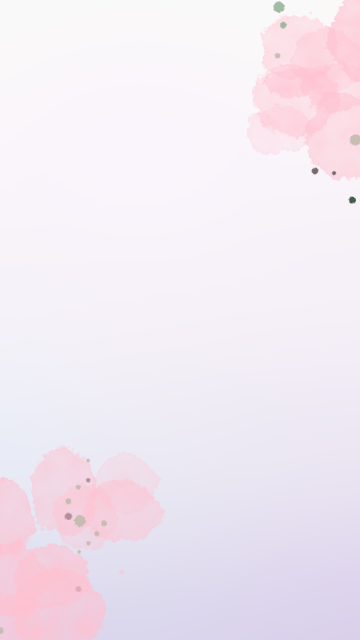
This background is drawn by a WebGL 2 fragment shader. Its source:

```glsl
#version 300 es
precision highp float;

uniform vec2 u_resolution;
out vec4 outColor;

// Lengths are in hundredths of the canvas width
#define CANVAS vec2(100.0, 177.78)
#define PINK vec3(1.0, 0.755, 0.815)
#define SAGE vec3(0.76, 0.73, 0.68)
#define MAUVE vec3(0.68, 0.53, 0.57)
#define EDGE_WARP 3.6
#define EDGE_FRAY 1.5
#define RIM_STRENGTH 0.10
#define GRAIN 0.38
#define SPATTER_COUNT 9

vec2 hash2(vec2 q) {
    vec3 h = fract(q.xyx * vec3(0.1031, 0.1030, 0.0973));
    h += dot(h, h.yzx + 33.33);
    return fract((h.xx + h.yz) * h.zy);
}

float gradientNoise(vec2 q) {
    vec2 i = floor(q), f = fract(q);
    vec2 u = f * f * f * (f * (f * 6.0 - 15.0) + 10.0);
    vec2 o = vec2(0.0, 1.0);
    float a = dot(hash2(i) * 2.0 - 1.0, f);
    float b = dot(hash2(i + o.yx) * 2.0 - 1.0, f - o.yx);
    float c = dot(hash2(i + o) * 2.0 - 1.0, f - o);
    float d = dot(hash2(i + 1.0) * 2.0 - 1.0, f - 1.0);
    return mix(mix(a, b, u.x), mix(c, d, u.x), u.y);
}

float fbm(vec2 q) {
    float sum = 0.0, amp = 0.6;
    for (int i = 0; i < 4; i++) {
        sum += amp * gradientNoise(q);
        q = mat2(1.6, 1.2, -1.2, 1.6) * q + 7.3;
        amp *= 0.5;
    }
    return sum;
}

// Pale paper: vertical blend with a rosy glow and cool lower corners
vec3 paper(vec2 uv) {
    float v = uv.y + 0.05 * (0.5 - uv.x);
    vec3 c = mix(vec3(0.85, 0.835, 0.925), vec3(0.92, 0.915, 0.953), smoothstep(-0.05, 0.31, v));
    c = mix(c, vec3(0.963, 0.945, 0.972), smoothstep(0.24, 0.54, v));
    c = mix(c, vec3(0.982, 0.978, 0.974), smoothstep(0.5, 0.97, v));
    float glow = exp(-dot((uv - vec2(0.38, 0.76)) / vec2(0.42, 0.17), (uv - vec2(0.38, 0.76)) / vec2(0.42, 0.17)));
    c = mix(c, vec3(0.982, 0.955, 0.99), 0.9 * glow);
    float cool = exp(-20.0 * dot(uv - vec2(0.0, 0.27), uv - vec2(0.0, 0.27)));
    c += cool * vec3(-0.015, 0.005, 0.008);
    float violet = exp(-7.0 * dot(uv - vec2(1.0, 0.0), uv - vec2(1.0, 0.0)));
    return c + violet * vec3(0.005, -0.02, -0.003);
}

// Watercolour patch with a frayed outline, darker rim and uneven pigment
void wash(inout vec3 col, vec2 p, vec2 centre, vec2 radii, float strength, float warp, float grain, float px) {
    float d = (length((p - centre) / radii) - 1.0) * min(radii.x, radii.y) + warp;
    float soft = px + 0.8 * smoothstep(0.05, 0.3, grain);
    float fill = 1.0 - smoothstep(-soft, soft, d);
    float rim = exp(-abs(d + 0.3) * 2.5) * RIM_STRENGTH;
    col = mix(col, PINK, fill * clamp(strength * (1.0 + GRAIN * 2.0 * grain) + rim, 0.0, 1.0));
}

// Ink drop with a slightly lumpy outline
void drop(inout vec3 col, vec2 p, vec2 centre, float radius, vec3 ink, float px) {
    float d = length(p - centre) - radius * (1.0 + 0.35 * gradientNoise(p * 1.7));
    col = mix(col, ink, 0.9 * (1.0 - smoothstep(-px, px, d)));
}

// Evenly spaced drops from a to b, bowed by sag and shrinking to half size
void trail(inout vec3 col, vec2 p, vec2 a, vec2 b, vec2 sag, int count, float radius, vec3 ink, float px) {
    for (int i = 0; i < count; i++) {
        float t = float(i) / float(max(count - 1, 1));
        drop(col, p, mix(a, b, t) + sag * 4.0 * t * (1.0 - t), radius * (1.0 - 0.4 * t), ink, px);
    }
}

// Random flecks of pigment around a cluster
void spatter(inout vec3 col, vec2 p, vec2 centre, vec2 spread, float px) {
    for (int i = 0; i < SPATTER_COUNT; i++) {
        vec2 h = hash2(centre + float(i) * 5.7);
        float angle = 6.2832 * h.x;
        vec2 at = centre + spread * vec2(cos(angle), sin(angle)) * (0.8 + 0.3 * h.y);
        drop(col, p, at, 0.25 + 0.6 * h.y * h.y, mix(col, PINK, 0.5), px);
    }
}

void main() {
    vec2 uv = gl_FragCoord.xy / u_resolution;
    vec2 p = uv * CANVAS;
    float px = CANVAS.x / u_resolution.x;
    float warp = EDGE_WARP * fbm(p * 0.16) + EDGE_FRAY * fbm(p * 0.75 + 19.0);
    float grain = fbm(p * 0.13 + 40.0);
    vec3 col = paper(uv);

    // Upper right bloom
    wash(col, p, vec2(77.5, 141.5), vec2(9.0, 7.0), 0.25, warp, grain, px);
    wash(col, p, vec2(83.0, 164.5), vec2(11.0, 8.8), 0.42, warp, grain, px);
    wash(col, p, vec2(91.0, 161.0), vec2(10.0, 9.0), 0.30, warp, grain, px);
    wash(col, p, vec2(82.5, 150.0), vec2(12.0, 9.5), 0.43, warp, grain, px);
    wash(col, p, vec2(95.5, 140.0), vec2(10.5, 12.0), 0.48, warp, grain, px);
    wash(col, p, vec2(80.5, 155.0), vec2(7.0, 4.3), 0.45, -warp, grain, px);
    wash(col, p, vec2(94.0, 153.5), vec2(9.5, 6.5), 0.45, -warp, grain, px);
    wash(col, p, vec2(101.0, 167.5), vec2(9.0, 12.5), 0.65, warp, grain, px);
    spatter(col, p, vec2(88.0, 153.0), vec2(15.0, 23.0), px);

    // Lower left bloom
    wash(col, p, vec2(35.0, 43.5), vec2(9.2, 8.3), 0.26, warp, grain, px);
    wash(col, p, vec2(17.5, 41.0), vec2(9.5, 12.0), 0.48, warp, grain, px);
    wash(col, p, vec2(23.5, 34.0), vec2(9.0, 9.0), 0.33, warp, grain, px);
    wash(col, p, vec2(34.0, 35.5), vec2(10.5, 9.0), 0.46, warp, grain, px);
    wash(col, p, vec2(0.0, 34.0), vec2(9.8, 10.8), 0.58, warp, grain, px);
    wash(col, p, vec2(16.0, 8.0), vec2(12.3, 11.8), 0.62, warp, grain, px);
    wash(col, p, vec2(2.0, 4.0), vec2(10.0, 9.0), 0.50, warp, grain, px);
    wash(col, p, vec2(2.0, 17.0), vec2(11.0, 10.3), 0.62, -warp, grain, px);
    wash(col, p, vec2(14.0, 17.5), vec2(10.5, 8.8), 0.60, -warp, grain, px);
    spatter(col, p, vec2(16.0, 28.0), vec2(18.0, 26.0), px);

    // Ink drops
    vec3 leaf = vec3(0.53, 0.69, 0.58), shade = vec3(0.41, 0.35, 0.37);
    trail(col, p, vec2(77.5, 175.8), vec2(78.7, 170.8), vec2(0.0), 2, 1.5, mix(leaf, SAGE, 0.25), px);
    trail(col, p, vec2(87.5, 130.3), vec2(92.8, 129.7), vec2(0.0), 2, 0.9, shade, px);
    drop(col, p, vec2(77.1, 162.3), 0.75, SAGE, px);
    drop(col, p, vec2(98.7, 138.9), 1.55, SAGE, px);
    drop(col, p, vec2(97.9, 122.2), 0.95, vec3(0.17, 0.30, 0.22), px);
    trail(col, p, vec2(19.0, 38.5), vec2(24.5, 49.8), vec2(0.0, -1.7), 3, 0.8, SAGE, px);
    trail(col, p, vec2(28.9, 32.4), vec2(22.0, 24.5), vec2(0.3, -0.3), 4, 0.8, SAGE, px);
    trail(col, p, vec2(19.0, 34.3), vec2(24.5, 44.4), vec2(0.0), 2, 1.0, MAUVE, px);
    drop(col, p, vec2(22.2, 33.1), 1.55, SAGE, px);
    drop(col, p, vec2(21.8, 14.1), 0.8, mix(MAUVE, PINK, 0.6), px);
    drop(col, p, vec2(0.0, 2.6), 1.0, SAGE, px);

    outColor = vec4(col, 1.0);
}
```
